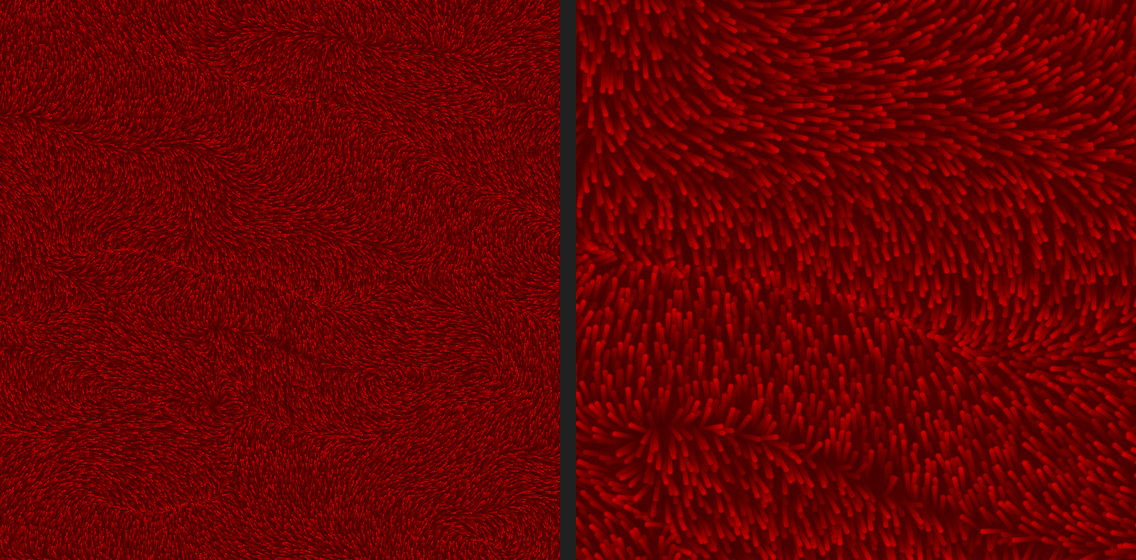
Left, the full canvas; right, a detail of the centre.
A three.js fragment shader for this texture:

```glsl
// Dense dark red fur: short strands with bright tips, combed into swirls and partings
varying vec2 vUv;

float hash(vec2 p) {
  vec3 q = fract(vec3(p.xyx) * 0.1031);
  q += dot(q, q.yzx + 33.33);
  return fract((q.x + q.y) * q.z);
}

float noise(vec2 p) {
  vec2 i = floor(p);
  vec2 f = fract(p);
  vec2 u = f * f * f * (f * (f * 6.0 - 15.0) + 10.0);
  float low = mix(hash(i), hash(i + vec2(1.0, 0.0)), u.x);
  float high = mix(hash(i + vec2(0.0, 1.0)), hash(i + 1.0), u.x);
  return mix(low, high, u.y);
}

// Combing direction: wide, flat waves that turn around singular points
vec2 combDirection(vec2 p) {
  vec2 q = p + 0.05 * vec2(noise(p * 5.0 + 61.0), noise(p * 5.0 + 83.0));
  q.y += 0.18 * q.x;
  float across = noise(q * vec2(4.0, 7.0) + 17.0) - 0.5;
  float along = noise(q * vec2(3.5, 9.0) + 41.0) - 0.5;
  along += 0.3 * (noise(q * vec2(8.0, 17.0) + 5.0) - 0.5);
  return normalize(vec2(across, along * 1.3) + 0.0001);
}

// Brightness of one strand, growing from its root to a rounded tip
float strand(vec2 offset, vec2 dir, float halfLength, float level) {
  float x = dot(offset, dir);
  float y = dot(offset, vec2(-dir.y, dir.x));
  float t = clamp(0.5 + 0.5 * x / halfLength, 0.0, 1.0);
  float bend = (level - 0.5) * 0.25 * (t - 0.5) * (t - 0.5);
  float halfWidth = mix(0.24, 0.37, t);
  float beyond = max(abs(x) - halfLength + halfWidth, 0.0);
  float d = length(vec2(beyond, y - bend)) / halfWidth;
  float body = 1.0 - smoothstep(0.35, 1.0, d);
  return body * pow(t, 1.5) * mix(0.14, 0.62, level);
}

void main() {
  const float CELLS = 150.0;
  vec2 p = vUv * CELLS;
  vec2 cell = floor(p);
  float light = 0.0;

  // One strand per cell; the brightest one covers the others
  for (int j = -2; j <= 2; j++) {
    for (int i = -2; i <= 2; i++) {
      vec2 id = cell + vec2(float(i), float(j)) + 10.0;
      vec2 center = id - 10.0 + vec2(hash(id), hash(id + 211.0));
      vec2 dir = combDirection(center / CELLS);
      float tilt = (hash(id + 367.0) - 0.5) * 0.5;
      dir = mat2(cos(tilt), sin(tilt), -sin(tilt), cos(tilt)) * dir;
      float halfLength = mix(1.05, 1.5, hash(id + 503.0));
      float level = hash(id + 701.0);
      light = max(light, strand(p - center, dir, halfLength, level));
    }
  }

  // Soft variation in the undercoat
  float undercoat = 0.27 + 0.05 * noise(p * 0.9 + 29.0);
  gl_FragColor = vec4(undercoat + light, 0.0, 0.0, 1.0);
}
```
